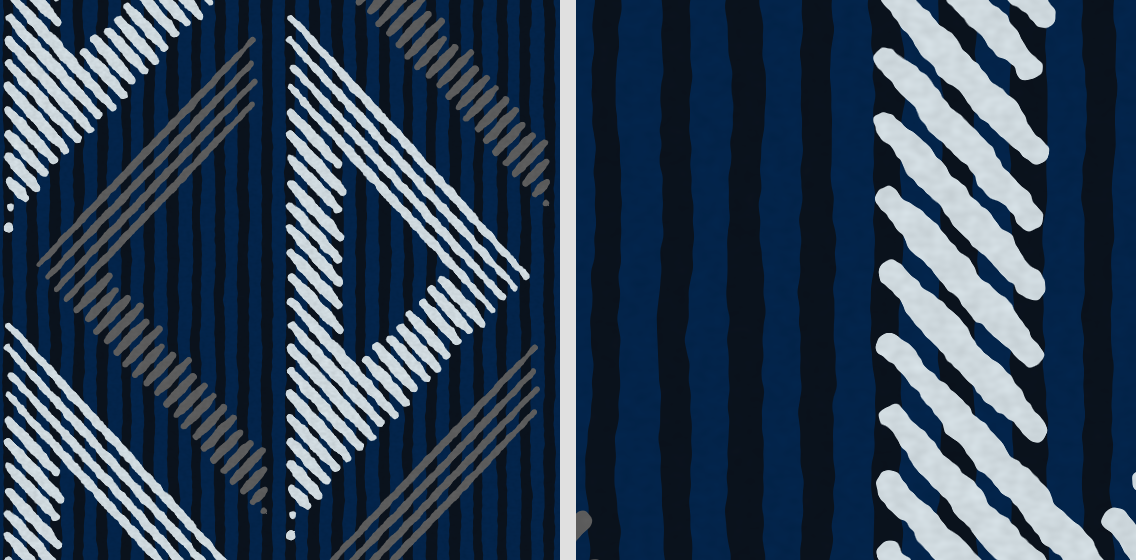
Left: the whole. Right: its middle third, enlarged.
A three.js fragment shader for this pattern:

```glsl
// Hand-painted hatched triangles and grey chevrons over wavering vertical stripes.
// Both motifs are fans of parallel round-ended strokes in a half-drop repeat;
// gradient noise roughens the brush edges and adds a faint paper grain.
// Lengths are in hundredths of the canvas.
varying vec2 vUv;

float hash(vec2 p) {
  return fract(sin(dot(p, vec2(127.1, 311.7))) * 4375.85);
}

float gradientDot(vec2 cell, vec2 f, vec2 corner) {
  float angle = 6.2832 * hash(cell + corner);
  return dot(vec2(cos(angle), sin(angle)), f - corner);
}

float gradientNoise(vec2 p) {
  vec2 cell = floor(p), f = p - cell;
  vec2 w = f * f * f * (f * (f * 6.0 - 15.0) + 10.0);
  vec2 e = vec2(0.0, 1.0);
  return mix(mix(gradientDot(cell, f, e.xx), gradientDot(cell, f, e.yx), w.x),
             mix(gradientDot(cell, f, e.xy), gradientDot(cell, f, e.yy), w.x), w.y);
}

// Half-drop repeat around an origin; low is the bottom of the motif's window
vec2 halfDrop(vec2 p, vec2 origin, float low) {
  vec2 q = p - origin;
  float column = floor((q.x + 3.0) / 50.39);
  q -= column * vec2(50.39, 54.95);
  q.y = mod(q.y - low, 109.9) + low;
  return q;
}

// Tapered capsule on the line y = slope * x - drop, from x0 to x1
float stroke(vec2 q, float drop, float slope, float x0, float x1, float radius) {
  x1 = max(x1, x0 + 0.02);
  vec2 a = vec2(x0, slope * x0 - drop);
  vec2 ab = vec2(x1 - x0, slope * (x1 - x0));
  float h = clamp(dot(q - a, ab) / dot(ab, ab), 0.0, 1.0);
  float taper = smoothstep(0.0, 0.3, h) * smoothstep(1.0, 0.7, h);
  return length(q - a - ab * h) - radius * mix(0.76, 1.03, taper);
}

// Triangle of falling strokes with an open triangular centre
float hatchedTriangle(vec2 q) {
  float nearest = floor((-q.y - 1.1 * q.x) / 4.2 + 0.5);
  float d = 100.0;
  for (int i = -1; i <= 1; i++) {
    float n = nearest + float(i);
    if (n < 0.0 || n > 22.0) continue;
    float drop = 4.2 * n + 0.5 * (hash(vec2(n, 1.0)) - 0.5);
    float left = 0.5 + 0.6 * hash(vec2(n, 2.0));
    float right = (92.4 - drop) / 2.155 - 0.9 * hash(vec2(n, 3.0));
    float radius = n < 4.0 ? 0.76 : 0.92 + 0.1 * hash(vec2(n, 4.0));
    if (n > 3.0 && n < 12.0) {
      float holeLeft = 9.0 + 1.1 * hash(vec2(n, 5.0));
      float holeRight = (75.9 - drop) / 2.14 + 0.9 * hash(vec2(n, 6.0));
      d = min(d, stroke(q, drop, -1.1, left, holeLeft, radius));
      d = min(d, stroke(q, drop, -1.1, holeRight, right, radius));
    } else {
      d = min(d, stroke(q, drop, -1.1, left, right, radius));
    }
  }
  return d;
}

// Chevron of rising strokes: four long above, a ladder of short ones below
float greyChevron(vec2 q) {
  float nearest = floor((1.05 * q.x - q.y) / 3.75 + 0.5);
  float d = 100.0;
  for (int i = -1; i <= 1; i++) {
    float n = nearest + float(i);
    if (n < 0.0 || n > 23.0) continue;
    float drop = 3.75 * n + 0.4 * (hash(vec2(n, 7.0)) - 0.5);
    float left = drop / 2.14 + 0.5 * hash(vec2(n, 8.0));
    float jitter = 1.6 * (hash(vec2(n, 9.0)) - 0.5);
    float right = n < 4.0 ? 38.8 + jitter
                          : min((drop + 12.0) / 2.15 + jitter, 40.6);
    d = min(d, stroke(q, drop, 1.05, left, right, n < 4.0 ? 0.65 : 0.8));
  }
  return d;
}

float roughness(vec2 q) {
  return 0.36 * gradientNoise(q * 0.55) + 0.14 * gradientNoise(q * 1.7);
}

float coverage(float d, float pixel) {
  return clamp(0.5 - d / pixel, 0.0, 1.0);
}

void main() {
  vec2 p = vUv * 100.0;
  float pixel = max(fwidth(p.x), 0.0001);

  // Dark stripes on navy, twelve to a column
  float x = p.x - 45.56 + 0.5 * gradientNoise(p * vec2(0.25, 0.14))
          + 0.22 * gradientNoise(p * vec2(0.3, 0.7));
  float id = mod(floor(x / 4.199), 12.0);
  float stripe = abs(mod(x, 4.199) - 2.1) - 0.82 - 0.25 * hash(vec2(id, 10.0));
  vec3 color = mix(vec3(0.01, 0.14, 0.29), vec3(0.04, 0.07, 0.11), coverage(stripe, pixel));

  // Painted motifs
  vec2 chevron = halfDrop(p, vec2(6.51, 52.21), -55.0);
  vec2 triangle = halfDrop(p, vec2(51.17, 97.66), -101.0);
  float grey = greyChevron(chevron) + 0.7 * roughness(chevron + 31.0);
  float white = hatchedTriangle(triangle) + roughness(triangle);
  color = mix(color, vec3(0.36), coverage(grey, pixel));
  color = mix(color, vec3(0.81, 0.85, 0.87), coverage(white, pixel));

  // Paper grain
  float grain = gradientNoise(p * 0.9) + gradientNoise(p * vec2(1.5, 2.2));
  color *= 1.0 + 0.045 * grain;
  gl_FragColor = vec4(color, 1.0);
}
```
